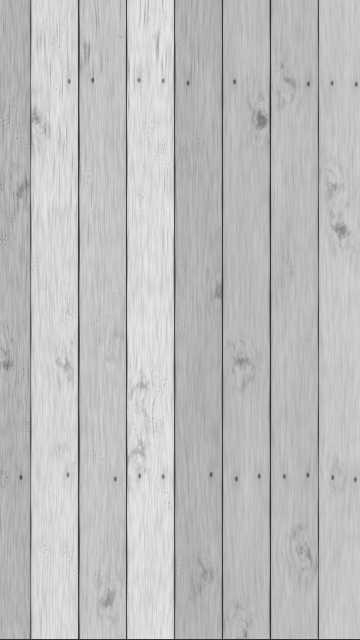
Reproduce this texture procedurally as a Shadertoy shader.

```glsl
// Weathered grey planks standing side by side, with dark gaps, nails and knots.
// Each plank has its own tone and wear; stretched cellular noise makes fibres,
// cracks and specks, layered sines make stains, and knots bend the grain.

float hash(vec2 p) {
    return fract(sin(dot(p, vec2(127.1, 311.7))) * 43758.5);
}

// Distance to the nearest scattered point
float cells(vec2 p) {
    vec2 base = floor(p);
    float nearest = 2.0;
    for (int j = -1; j <= 1; j++)
    for (int i = -1; i <= 1; i++) {
        vec2 c = base + vec2(i, j);
        vec2 point = c + vec2(hash(c), hash(c + 57.3));
        nearest = min(nearest, length(p - point));
    }
    return nearest;
}

// Layered sines, about -1 to 1
float waves(vec2 p) {
    float sum = 0.0, amp = 0.55;
    for (int i = 0; i < 5; i++) {
        sum += amp * sin(p.x + 1.3 * sin(p.y)) * cos(p.y + 0.8 * sin(p.x));
        p = mat2(1.6, 1.2, -1.2, 1.6) * p + 1.7;
        amp *= 0.65;
    }
    return sum;
}

void mainImage(out vec4 fragColor, in vec2 fragCoord) {
    const float tones[8] = float[8](0.705, 0.84, 0.77, 0.86, 0.7, 0.73, 0.735, 0.775);
    const float wears[8] = float[8](1.0, 0.8, 0.6, 1.0, 0.45, 0.2, 0.3, 0.25);

    // Plank coordinates, measured in plank widths
    float pitch = 0.1331;
    vec2 p = fragCoord / iResolution.x;
    float px = 1.0 / (iResolution.x * pitch);
    float height = iResolution.y * px;
    float across = (p.x - 0.0856) / pitch + 1.0;
    float id = floor(across);
    vec2 q = vec2(fract(across) - 0.5, p.y / pitch);
    vec2 seed = vec2(id * 17.3, id * 9.1);
    float tone = tones[int(id)];
    float wear = wears[int(id)];

    // Knots: bend the grain, add rings and ragged stains
    float bend = 0.0, rings = 0.0, stain = 0.0;
    for (int k = 0; k < 3; k++) {
        vec2 key = vec2(id, float(k) + 3.0);
        vec2 centre = vec2(0.8 * hash(key) - 0.4,
                           (float(k) + hash(key + 8.0)) * height / 3.0);
        vec2 d = (q - centre) / vec2(0.26, 0.5);
        d.x += 0.35 * sin(d.y * 1.5 + id);
        float r = length(d) * (1.0 + 0.25 * waves(d + seed));
        float g = exp(-r * r) * (0.15 + 0.85 * hash(key + 21.0));
        bend -= (q.x - centre.x) * g * 0.8;
        rings += g * sin(r * 15.0);
        stain += g;
    }
    vec2 grain = vec2(q.x + bend + 0.02 * sin(q.y * 0.9 + id), q.y);

    // Fibres, arched growth lines and broad stains
    float fibre = cells(grain * vec2(26.0, 2.0) + seed) - 0.45;
    float arch = sin(48.0 * abs(grain.x + 0.06 * sin(q.y * 0.5 + id)) - q.y * 1.8);
    float blotch = waves(q * vec2(2.5, 0.7) + seed);
    float shade = tone - (0.05 + 0.05 * wear) * fibre + 0.008 * arch + 0.024 * blotch;
    shade += 0.02 * waves(grain * vec2(11.0, 0.6) + seed);
    shade += 0.025 * rings;

    // Knot stains, broken up by fine mottling
    float mottle = 0.5 + 0.5 * waves(grain * vec2(13.0, 5.0) + seed);
    shade -= 0.3 * stain * smoothstep(0.4, 0.95, mottle) + 0.02 * stain;

    // Long cracks, denser towards the top, and flaked specks of mixed strength
    float upper = 0.3 + 0.7 * smoothstep(0.4, 1.0, q.y / height);
    float crack = smoothstep(0.3, 0.04, cells(grain * vec2(13.0, 0.6) + seed + 31.0));
    shade -= 0.2 * crack * wear * upper * smoothstep(-0.4, 0.5, blotch);
    float flaking = smoothstep(-0.2, 0.8, waves(q * vec2(3.0, 1.2) - seed));
    float speck = smoothstep(0.35, 0.05, cells(q * vec2(24.0, 13.0) + seed + 70.0));
    shade -= 0.2 * speck * wear * flaking * smoothstep(0.3, 0.9, mottle);

    // Two rows of small nails, two per plank, some missing
    for (int n = 0; n < 4; n++) {
        vec2 key = vec2(id + 40.0, float(n));
        float side = n % 2 == 0 ? -0.25 : 0.25;
        float row = n < 2 ? 0.25 : 0.868;
        vec2 d = q - vec2(side + 0.06 * hash(key), row * height + 0.12 * hash(key + 5.0));
        float nail = 1.0 - smoothstep(0.015, 0.02 + 1.2 * px, length(d * vec2(1.0, 0.6)));
        float rust = exp(-dot(d * vec2(14.0, 4.0), d * vec2(14.0, 4.0)));
        shade -= step(0.35, hash(key + 9.0)) * (0.3 * nail + 0.05 * rust);
    }
    shade = clamp(shade, 0.25, 0.9);

    // Thin gaps of uneven width and darkness, and the dark bottom edge
    float edge = 0.5 - abs(q.x);
    float seam = floor(across + 0.5);
    float halfGap = mix(0.007, 0.016, hash(vec2(seam, 2.0)));
    halfGap += 0.003 * sin(q.y * 3.0 + seam);
    shade -= 0.1 * exp(-edge * 34.0);
    float gap = 1.0 - smoothstep(halfGap - 0.5 * px, halfGap + 0.5 * px, edge);
    gap *= mix(0.8, 1.0, hash(vec2(seam, 6.0)));
    gap = max(gap, 1.0 - smoothstep(0.008, 0.008 + px, q.y));
    shade = mix(shade, 0.18, gap);

    fragColor = vec4(vec3(shade), 1.0);
}
```
